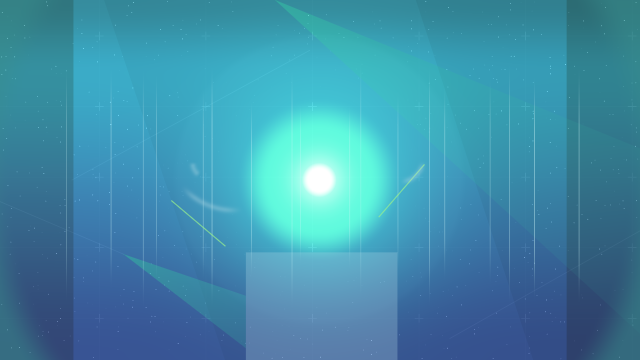
Write a Shadertoy shader that draws this background.

```glsl
const vec2 CENTER = vec2(0.887, 0.5);
const vec2 PANEL_X = vec2(0.204, 1.574);
const vec4 PEDESTAL = vec4(0.683, -0.1, 1.104, 0.299); // left, bottom, right, top
const float CORE_RADIUS = 0.05;
const float DISC_RADIUS = 0.195;
const float HALO_RADIUS = 0.40;
const float RIM_RADIUS = 0.925;
const float STAR_CELLS = 80.0;
const vec2 GRID_STEP = vec2(0.296, 0.196);
const vec3 SKY_TOP = vec3(0.21, 0.55, 0.62);
const vec3 SKY_UPPER = vec3(0.23, 0.67, 0.78);
const vec3 SKY_MIDDLE = vec3(0.24, 0.54, 0.72);
const vec3 SKY_BOTTOM = vec3(0.22, 0.33, 0.58);
const vec3 RIM_GREEN = vec3(0.22, 0.55, 0.55);
const vec3 HALO_CYAN = vec3(0.28, 0.88, 0.90);
const vec3 MINT = vec3(0.38, 1.0, 0.87);
const vec3 BEAM_GREEN = vec3(0.20, 0.72, 0.62);
const vec3 LIME = vec3(0.60, 0.95, 0.55);
const vec3 PALE = vec3(0.70, 0.85, 0.90);

float hash(vec2 p) {
    return fract(sin(dot(p, vec2(127.1, 311.7))) * 43758.5453);
}

// Antialiased coverage of a signed distance
float fill(float d, float px) {
    return clamp(0.5 - d / px, 0.0, 1.0);
}

float cross2(vec2 a, vec2 b) {
    return a.x * b.y - a.y * b.x;
}

float segment(vec2 p, vec2 a, vec2 b) {
    vec2 ab = b - a;
    return length(p - a - ab * clamp(dot(p - a, ab) / dot(ab, ab), 0.0, 1.0));
}

// Area between an upper and a lower ray from an apex
float wedge(vec2 q, vec2 upper, vec2 lower, float px) {
    return fill(cross2(normalize(upper), q), px)
         * fill(-cross2(normalize(lower), q), px);
}

// Soft arc centred on an angle, fading toward its ends
float arc(vec2 q, float radius, float angle, float halfSpan) {
    float away = acos(clamp(dot(normalize(q + 1e-5), vec2(cos(angle), sin(angle))), -1.0, 1.0));
    float band = (length(q) - radius) / 0.008;
    return exp(-band * band) * smoothstep(halfSpan * 1.15, halfSpan * 0.5, away);
}

// Vertical streak with tapering ends
float streak(vec2 p, float x, float seed, float reach, float px) {
    float middle = 0.495 + 0.04 * (hash(vec2(seed, 4.0)) - 0.5);
    float taper = smoothstep(reach, reach * 0.45, abs(p.y - middle));
    return fill(abs(p.x - x) - 0.001, px) * taper * mix(0.3, 0.6, hash(vec2(seed, 9.0)));
}

vec3 background(vec2 p, float px) {
    vec3 color = mix(SKY_BOTTOM, SKY_MIDDLE, smoothstep(0.02, 0.58, p.y));
    color = mix(color, SKY_UPPER, smoothstep(0.42, 0.80, p.y));
    color = mix(color, SKY_TOP, smoothstep(0.80, 1.0, p.y));
    // Slanted planes
    color *= 1.0 - 0.04 * fill(mix(0.625, 0.289, p.y) - p.x, px);
    color *= 1.0 - 0.05 * fill(mix(1.481, 1.155, p.y) - p.x, px);
    // Side bands and round rim
    float panel = fill(max(PANEL_X.x - p.x, p.x - PANEL_X.y), px);
    color *= mix(vec3(0.90, 0.84, 0.80), vec3(1.0), panel);
    float rim = smoothstep(RIM_RADIUS - 0.07, RIM_RADIUS + 0.04, length(p - CENTER));
    return mix(color, RIM_GREEN, 0.55 * rim);
}

void mainImage(out vec4 fragColor, in vec2 fragCoord) {
    float px = 1.0 / iResolution.y;
    vec2 p = fragCoord * px;
    vec2 q = p - CENTER;
    float r = length(q);
    vec3 color = background(p, px);

    // Green beams, the lower one ending at the pedestal
    vec2 beam = p - vec2(0.764, 1.0);
    color = mix(color, BEAM_GREEN, 0.65 * exp(-1.8 * length(beam))
        * wedge(beam, vec2(438.0, -178.0), vec2(350.0, -320.0), px));
    beam = p - vec2(0.343, 0.294);
    color = mix(color, BEAM_GREEN, 0.55 * exp(-2.2 * length(beam)) * fill(p.x - PEDESTAL.x, px)
        * wedge(beam, vec2(147.0, -50.0), vec2(147.0, -113.0), px));

    // Halo, disc and white core
    color += 0.012 * fill(r - HALO_RADIUS, px * 6.0);
    color = mix(color, HALO_CYAN, 0.85 * exp(-pow(r / 0.30, 2.0)));
    float disc = smoothstep(DISC_RADIUS + 0.035, DISC_RADIUS - 0.055, r);
    color = mix(color, MINT, disc * mix(1.0, 0.88, r / DISC_RADIUS));
    float core = smoothstep(CORE_RADIUS * 1.3, CORE_RADIUS * 0.6, r);
    color = mix(color, vec3(1.0), max(core, 0.75 * exp(-pow(r / 0.07, 2.0))));

    // Faint grid crosses and construction lines
    vec2 cell = abs(mod(q + vec2(0.019, -0.204) + 0.5 * GRID_STEP, GRID_STEP) - 0.5 * GRID_STEP);
    float nearest = min(cell.x, cell.y);
    float mark = fill(nearest - 0.0006, px) * (0.012 + 0.07 * fill(max(cell.x, cell.y) - 0.012, px));
    float guide = min(segment(p, vec2(0.2, 0.5), vec2(0.86, 0.86)),
                      segment(p, vec2(0.0, 0.44), vec2(0.343, 0.294)));
    guide = min(guide, segment(p, vec2(1.25, 0.06), vec2(1.78, 0.36)));
    color += mark + 0.035 * fill(guide - 0.001, px);

    // Pedestal
    float box = max(max(PEDESTAL.x - p.x, p.x - PEDESTAL.z), p.y - PEDESTAL.w);
    color = mix(color, PALE, 0.28 * fill(box, px));

    // Two rows of streaks
    float light = 0.0;
    for (int i = 0; i < 12; i++) {
        float k = float(i);
        float x = 0.185 + 0.13 * k - 0.011 * sin(k * 0.628);
        light = max(light, streak(p, x, k, 0.22 + 0.16 * abs(x - CENTER.x), px));
    }
    for (int i = 0; i < 6; i++) {
        float k = float(i);
        float x = 0.398 + 0.2014 * k - 0.012 * sin(k * 2.094);
        light = max(light, streak(p, x, k + 20.0, 0.34, px));
    }
    color = mix(color, vec3(0.80, 0.96, 0.97), light);

    // Lime strokes and pale arcs
    float stroke = min(segment(p, vec2(0.477, 0.442), vec2(0.625, 0.317)),
                       segment(p, vec2(1.053, 0.398), vec2(1.178, 0.542)));
    color = mix(color, LIME, 0.7 * fill(stroke - 0.0016, px));
    float arcs = arc(p - vec2(0.650, 0.606), 0.19, -1.94, 0.45)
               + arc(p - vec2(0.579, 0.549), 0.044, -2.67, 0.47)
               + arc(p - vec2(1.111, 0.560), 0.065, -0.84, 0.66);
    color = mix(color, PALE, 0.33 * min(arcs, 1.0));

    // Scattered dust
    vec2 id = floor(p * STAR_CELLS);
    vec2 spot = 0.2 + 0.6 * vec2(hash(id + 3.1), hash(id + 7.7));
    float dust = fill(length(fract(p * STAR_CELLS) - spot) / STAR_CELLS - 0.001, px);
    color += 0.3 * dust * step(0.92, hash(id)) * hash(id + 5.3) * smoothstep(0.2, 0.6, r);

    fragColor = vec4(clamp(color, 0.0, 1.0), 1.0);
}
```
